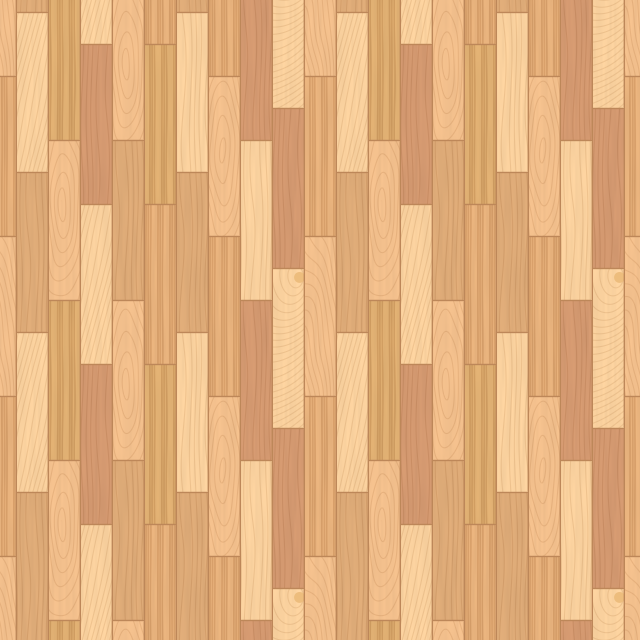
This texture is drawn by a Shadertoy shader. Its source:

```glsl
// Staggered parquet of upright wooden planks: twenty columns, a 10 x 2 plank motif
// repeated twice each way. Each plank has a tone and a grain field whose integer
// contours are drawn as thin lines; all noise is local to a plank, so it tiles.

const float COLUMNS = 20.0;         // planks across the canvas
const float PLANK_LENGTH = 5.0;     // in plank widths
const float COLUMN_SHIFT = 0.51;    // first joint, in plank widths
const float FIRST_JOINT = 0.078;    // joint height, in plank lengths
const float STAGGER = 0.2;          // step between joint heights
const float JOINT_HALF = 0.022;     // half line widths, in plank widths
const float GRAIN_HALF = 0.017;
const float STRIPE_HALF = 0.028;
const float GRAIN_STRENGTH = 0.65;
const float STRIPE_STRENGTH = 0.9;
const float FIBRE_CONTRAST = 0.022;
const vec2 KNOT = vec2(0.85, 0.28);
const float KNOT_RADIUS = 0.17;

const vec3 JOINT_COLOR = vec3(0.74, 0.53, 0.35);
const vec3 KNOT_COLOR = vec3(0.93, 0.74, 0.49);
const vec3 GRAIN_TINT = vec3(0.91, 0.87, 0.82);

const int PALE = 0, PEACH = 1, GOLD = 2, TAN = 3, AMBER = 4, RUSSET = 5;
const vec3 TONES[6] = vec3[6](
    vec3(0.98, 0.82, 0.62), vec3(0.95, 0.75, 0.55), vec3(0.88, 0.69, 0.45),
    vec3(0.87, 0.67, 0.47), vec3(0.91, 0.70, 0.49), vec3(0.83, 0.60, 0.44));

const int STRIPES = 0, WAVES = 1, OVALS = 2, ARCS = 3, SLANT = 4, ARCHES = 5;

// Joint step per column, then upper and lower plank of each column
const int STEPS[10] = int[10](0, 4, 1, 4, 1, 0, 2, 4, 3, 2);
const int TONE_OF[20] = int[20](
    PALE, TAN, PEACH, GOLD, RUSSET, PALE, TAN, PEACH, GOLD, AMBER,
    PALE, TAN, PEACH, AMBER, PALE, RUSSET, RUSSET, PALE, AMBER, PEACH);
const int GRAIN_OF[20] = int[20](
    SLANT, WAVES, OVALS, STRIPES, WAVES, SLANT, WAVES, OVALS, STRIPES, STRIPES,
    WAVES, WAVES, OVALS, STRIPES, WAVES, WAVES, WAVES, ARCS, STRIPES, ARCHES);

float hash(vec2 p) {
    return fract(sin(dot(p, vec2(127.1, 311.7))) * 43758.5453);
}

float noise(vec2 p) {
    vec2 i = floor(p), f = fract(p);
    f = f * f * (3.0 - 2.0 * f);
    return mix(mix(hash(i), hash(i + vec2(1, 0)), f.x),
               mix(hash(i + vec2(0, 1)), hash(i + vec2(1, 1)), f.x), f.y);
}

// Long nested rings around a centre
float rings(vec2 q, vec2 centre, float seed) {
    vec2 d = q - centre;
    d.x += 0.05 * sin(q.y * 2.1 + seed);
    return 8.0 * length(d * vec2(1.0, 0.24)) + 0.3 * sin(q.y * 1.7 + q.x * 5.0 + seed);
}

// Grain field: x across the plank (0..1), y down its length (0..5)
float grainField(vec2 q, int kind, float seed) {
    if (kind == STRIPES)
        return 8.0 * q.x + 0.4 * sin(q.x * 17.0 + seed) + 0.06 * sin(q.y * 1.5 + seed);
    if (kind == WAVES)
        return 5.0 * q.x + 0.3 * sin(q.x * 7.0 + seed) + 0.25 * sin(q.y * 1.3 + q.x * 2.0 + seed);
    if (kind == OVALS)
        return rings(q, vec2(0.45, mix(1.6, 3.4, fract(seed))), seed);
    if (kind == ARCS)
        return 5.0 * length((q - KNOT) * vec2(1.6, 1.0)) + 4.0 * q.x + 0.2 * sin(q.y * 3.0);
    if (kind == SLANT)
        return 6.0 * q.x + 1.4 * q.y + 0.45 * sin(q.y * 1.4 + q.x * 3.0 + seed);
    return rings(q, vec2(-0.1, 5.0), seed);
}

// Smoothed coverage of a line, fading when it is thinner than a pixel
float lineMask(float dist, float halfWidth, float pixel) {
    return clamp((halfWidth - dist) / pixel + 0.5, 0.0, 1.0) * min(1.0, 2.0 * halfWidth / pixel);
}

void mainImage(out vec4 fragColor, in vec2 fragCoord) {
    vec2 uv = fragCoord / iResolution.xy;
    float pixel = COLUMNS / iResolution.y;

    // Find the plank and the position inside it
    vec2 grid = vec2(uv.x, 1.0 - uv.y) * COLUMNS - vec2(COLUMN_SHIFT, 0.0);
    int column = int(mod(floor(grid.x), 10.0));
    grid.y -= PLANK_LENGTH * (FIRST_JOINT + STAGGER * float(STEPS[column]));
    int row = int(mod(floor(grid.y / PLANK_LENGTH), 2.0));
    vec2 q = vec2(fract(grid.x), mod(grid.y, PLANK_LENGTH));
    int plank = column * 2 + row;
    int kind = GRAIN_OF[plank];
    float seed = 20.0 * hash(vec2(column, row) + 3.0);

    // Base tone with soft fibres
    vec3 color = TONES[TONE_OF[plank]];
    color *= 1.0 + FIBRE_CONTRAST * (2.0 * noise(q * vec2(14.0, 0.9) + floor(seed) * 7.0) - 1.0);

    // Grain lines, with distance estimated from the field gradient
    const float e = 0.01;
    float f = grainField(q, kind, seed);
    vec2 slope = vec2(grainField(q + vec2(e, 0), kind, seed),
                      grainField(q + vec2(0, e), kind, seed)) - f;
    float dist = abs(fract(f + 0.5) - 0.5) / max(length(slope) / e, 0.5);
    bool striped = kind == STRIPES;
    float grain = lineMask(dist, striped ? STRIPE_HALF : GRAIN_HALF, pixel);
    color *= mix(vec3(1.0), GRAIN_TINT, grain * (striped ? STRIPE_STRENGTH : GRAIN_STRENGTH));

    // Knot at the heart of the arcs
    if (kind == ARCS)
        color = mix(color, KNOT_COLOR, clamp((KNOT_RADIUS - length(q - KNOT)) / pixel + 0.5, 0.0, 1.0));

    // Joints between planks
    vec2 edge = min(q, vec2(1.0, PLANK_LENGTH) - q);
    color = mix(color, JOINT_COLOR, lineMask(min(edge.x, edge.y), JOINT_HALF, pixel));
    fragColor = vec4(color, 1.0);
}
```
